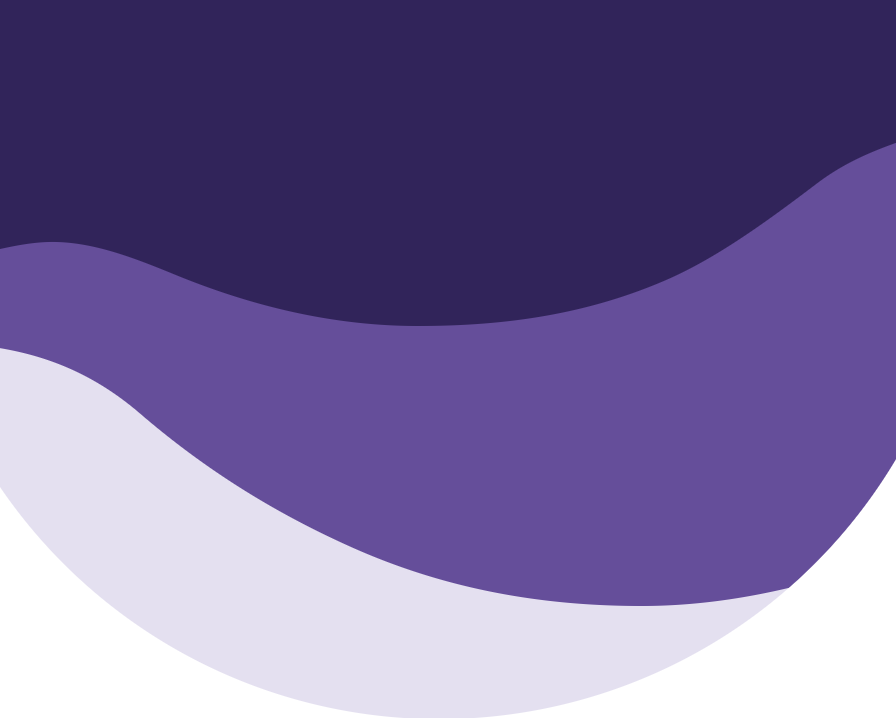
This background is drawn by a Shadertoy shader. Its source:

```glsl
#define DARK_VIOLET vec3(0.193, 0.142, 0.353)
#define MID_VIOLET vec3(0.395, 0.305, 0.603)
#define PALE_LILAC vec3(0.895, 0.880, 0.943)
#define PAPER vec3(1.0)
#define DISC_CENTER vec2(0.4901, 0.5918)
#define DISC_RADIUS 0.5931
#define KNOTS 7

// Wave knots: x, height, slope, in units of the canvas width
const vec3 upperWave[KNOTS] = vec3[KNOTS](
    vec3(0.0, 0.5234, 0.22), vec3(0.0586, 0.5313, 0.0),
    vec3(0.1953, 0.4948, -0.41), vec3(0.4661, 0.4375, 0.0),
    vec3(0.7422, 0.4883, 0.43), vec3(0.9115, 0.5964, 0.76),
    vec3(1.0, 0.6419, 0.36));

const vec3 lowerWave[KNOTS] = vec3[KNOTS](
    vec3(0.0, 0.4128, -0.17), vec3(0.1563, 0.3398, -0.86),
    vec3(0.3906, 0.1914, -0.45), vec3(0.7161, 0.125, 0.0),
    vec3(0.8828, 0.1458, 0.24), vec3(0.94, 0.16, 0.25),
    vec3(1.0, 0.175, 0.25));

// Cubic Hermite segment between two knots
float hermite(vec3 a, vec3 b, float x) {
    float span = b.x - a.x;
    float t = clamp((x - a.x) / span, 0.0, 1.0);
    float s = 1.0 - t;
    return mix(a.y, b.y, t * t * (3.0 - 2.0 * t))
         + span * t * s * (a.z * s - b.z * t);
}

float waveHeight(vec3 knots[KNOTS], float x) {
    float height = knots[0].y;
    for (int i = 0; i < KNOTS - 1; i++) {
        if (x >= knots[i].x) height = hermite(knots[i], knots[i + 1], x);
    }
    return height;
}

// Approximate signed distance, positive above the wave
float waveDistance(vec3 knots[KNOTS], vec2 p) {
    float stepX = 0.001;
    float height = waveHeight(knots, p.x);
    float slope = (waveHeight(knots, p.x + stepX)
                 - waveHeight(knots, p.x - stepX)) / (2.0 * stepX);
    return (p.y - height) / sqrt(1.0 + slope * slope);
}

// Antialiased coverage of a positive distance
float coverage(float distance, float pixel) {
    return clamp(distance / pixel + 0.5, 0.0, 1.0);
}

void mainImage(out vec4 fragColor, in vec2 fragCoord) {
    float pixel = 1.0 / iResolution.x;
    vec2 p = fragCoord * pixel;

    // Stacked bands, from the bottom up
    vec3 color = PALE_LILAC;
    color = mix(color, MID_VIOLET, coverage(waveDistance(lowerWave, p), pixel));
    color = mix(color, DARK_VIOLET, coverage(waveDistance(upperWave, p), pixel));

    // Disc clipping the bands
    float inside = DISC_RADIUS - length(p - DISC_CENTER);
    color = mix(PAPER, color, coverage(inside, pixel));

    fragColor = vec4(color, 1.0);
}
```
